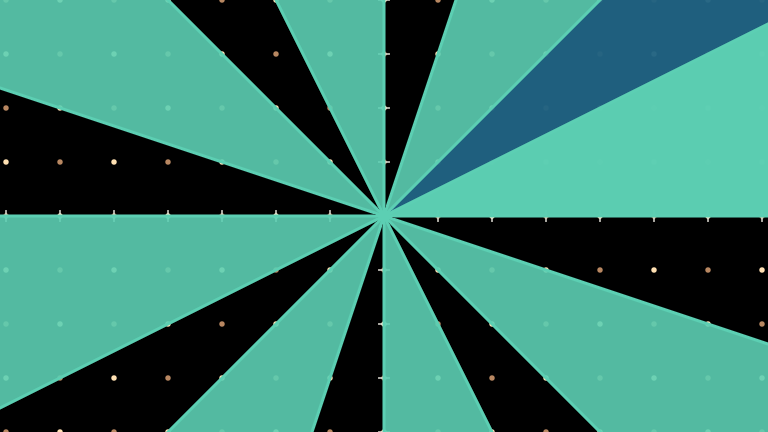
Write a Shadertoy shader that draws this background.

```glsl
// Teal rays fanning through lattice points, over a dotted black grid with axis ticks.
#define ROWS 8.0            // lattice cells over the canvas height
#define RAY_HALF_WIDTH 0.028
#define DOT_RADIUS 0.05
#define TICK_LENGTH 0.105
#define TICK_HALF_WIDTH 0.013
#define FILL_OPACITY 0.9
#define TEAL vec3(0.362, 0.812, 0.702)
#define BLUE vec3(0.125, 0.388, 0.513)
#define CREAM vec3(1.0, 0.88, 0.70)
#define TAN vec3(0.72, 0.53, 0.38)
#define TICK_COLOR vec3(0.96, 0.95, 0.91)

// Lattice directions of the lines, by rising angle
const vec2 RAYS[8] = vec2[8](
    vec2(1, 0), vec2(2, 1), vec2(1, 1), vec2(1, 3),
    vec2(0, 1), vec2(-1, 2), vec2(-1, 1), vec2(-3, 1));

// Signed distance to a line through the centre, positive on its left
float lineSide(vec2 p, vec2 direction) {
    vec2 d = normalize(direction);
    return d.x * p.y - d.y * p.x;
}

// Antialiased coverage of the region where distance < 0
float coverage(float distance, float pixel) {
    return clamp(0.5 - distance / pixel, 0.0, 1.0);
}

// Wedge from one direction counterclockwise to the next
float wedge(vec2 p, vec2 from, vec2 to, float pixel) {
    return coverage(max(-lineSide(p, from), lineSide(p, to)), pixel);
}

// Dots coloured as a checkerboard, with ticks across the axes
vec3 lattice(vec2 p, float pixel) {
    vec2 node = floor(p + 0.5);
    vec2 q = p - node;
    vec3 dotColor = mod(node.x + node.y, 2.0) < 0.5 ? CREAM : TAN;
    vec3 color = dotColor * coverage(length(q) - DOT_RADIUS, pixel);

    vec2 a = abs(q);
    float tick = 0.0;
    if (node.y == 0.0)
        tick = coverage(max(a.x - TICK_HALF_WIDTH, a.y - TICK_LENGTH), pixel);
    if (node.x == 0.0)
        tick = max(tick, coverage(max(a.y - TICK_HALF_WIDTH, a.x - TICK_LENGTH), pixel));
    return mix(color, TICK_COLOR, tick);
}

void mainImage(out vec4 fragColor, in vec2 fragCoord) {
    float pixel = ROWS / iResolution.y;
    vec2 p = (fragCoord - 0.5 * iResolution.xy) * pixel;

    // Each line crossed flips between filled and empty sectors
    float parity = 1.0;
    float nearest = 1e3;
    for (int i = 0; i < 8; i++) {
        float side = lineSide(p, RAYS[i]);
        parity *= clamp(2.0 * side / pixel, -1.0, 1.0);
        nearest = min(nearest, abs(side));
    }

    // Translucent sectors over the grid
    vec3 color = lattice(p, pixel);
    color = mix(color, TEAL, FILL_OPACITY * (0.5 - 0.5 * parity));
    color = mix(color, BLUE, 0.96 * wedge(p, RAYS[1], RAYS[2], pixel));
    color = mix(color, TEAL, FILL_OPACITY * wedge(p, RAYS[0], RAYS[1], pixel));

    // Solid ray lines on top
    color = mix(color, TEAL, coverage(nearest - RAY_HALF_WIDTH, pixel));
    fragColor = vec4(color, 1.0);
}
```
